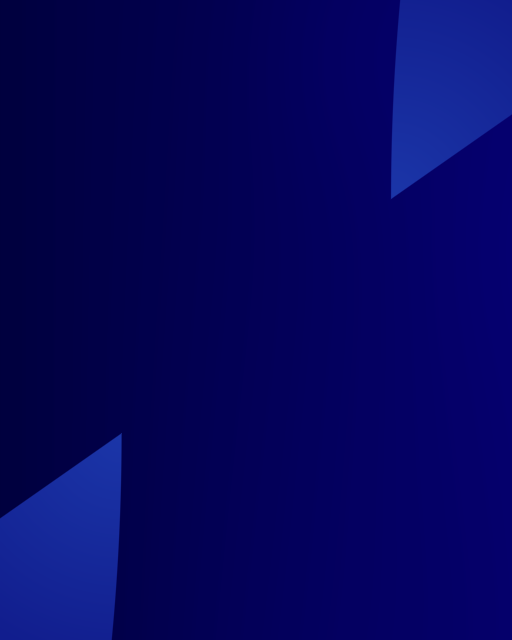
Give the GLSL for this background, as a WebGL 2 fragment shader.

```glsl
#version 300 es
precision highp float;
// Two bright blue panes in opposite corners of a deep navy field.
// The field is a leaning left-to-right ramp with faint tonal bands and glows;
// one pane function, turned by half a revolution, cuts both corners.

uniform vec2 u_resolution;
out vec4 outColor;

// Layout, in units of the canvas height
const float ASPECT = 0.8;
const vec2 UPPER_APEX = vec2(0.611, 0.689);
const vec2 LOWER_APEX = vec2(0.190, 0.323);
const float PANE_SLOPE = 0.70;   // rise of the slanted edge
const float PANE_BOW = 0.148;    // curvature of the upright edge
const float PANE_REACH = 0.36;   // length of the pane gradient

// Field
const vec3 FIELD_DARK = vec3(0.0, 0.0, 0.245);
const vec3 FIELD_LIGHT = vec3(0.02, 0.0, 0.43);
const float FIELD_LEAN = 0.12;
const float BAND_COUNT = 18.0;
const float BAND_STRENGTH = 0.5;
const vec2 TOP_GLOW = vec2(0.54, 0.93);
const vec2 RIGHT_GLOW = vec2(0.79, 0.60);

// Panes
const vec3 PANE_NEAR = vec3(0.105, 0.21, 0.66);
const vec3 PANE_FAR = vec3(0.067, 0.115, 0.555);

float glow(vec2 p, vec2 center, vec2 size) {
  vec2 d = (p - center) / size;
  return exp(-dot(d, d));
}

// Partly quantised ramp with soft steps
float banded(float t) {
  float s = t * BAND_COUNT;
  float stepped = floor(s) + smoothstep(0.8, 1.0, fract(s));
  return mix(t, stepped / BAND_COUNT, BAND_STRENGTH);
}

vec3 field(vec2 p) {
  float middle = smoothstep(0.05, 0.4, p.x) * (1.0 - smoothstep(0.5, 0.8, p.x));
  float t = (p.x + FIELD_LEAN * (0.55 - p.y) * middle) / ASPECT;
  t += 0.15 * glow(p, TOP_GLOW, vec2(0.16, 0.22));
  t += 0.06 * glow(p, RIGHT_GLOW, vec2(0.16, 0.2));
  t -= 0.04 * glow(p, vec2(0.72, 0.0), vec2(0.2, 0.25));
  return mix(FIELD_DARK, FIELD_LIGHT, banded(t));
}

// Paint a pane opening upward from its apex; facing -1 turns it around
vec3 addPane(vec3 color, vec2 p, vec2 apex, float facing, float pixel) {
  vec2 q = (p - apex) * facing;
  float upright = q.x - PANE_BOW * q.y * q.y;
  float slanted = (q.y - PANE_SLOPE * q.x) / length(vec2(1.0, PANE_SLOPE));
  float inside = min(upright, slanted);
  float cover = smoothstep(-pixel, pixel, inside);
  vec3 pane = mix(PANE_NEAR, PANE_FAR, clamp(length(q) / PANE_REACH, 0.0, 1.0));
  return mix(color, pane, cover);
}

void main() {
  vec2 p = gl_FragCoord.xy / u_resolution * vec2(ASPECT, 1.0);
  float pixel = 0.8 / u_resolution.y;
  vec3 color = field(p);
  color = addPane(color, p, UPPER_APEX, 1.0, pixel);
  color = addPane(color, p, LOWER_APEX, -1.0, pixel);
  outColor = vec4(color, 1.0);
}
```
